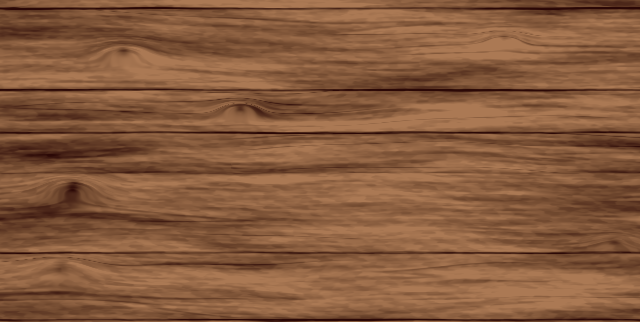
Give the GLSL for this texture, as a Shadertoy shader.

```glsl
const vec3 UMBER = vec3(0.23, 0.09, 0.06);
const vec3 WALNUT = vec3(0.435, 0.28, 0.18);
const vec3 HONEY = vec3(0.64, 0.45, 0.31);

// Plank joints: height, depth
const vec2 SEAMS[6] = vec2[6](
    vec2(0.974, 0.8), vec2(0.720, 0.85), vec2(0.588, 0.9),
    vec2(0.464, 0.25), vec2(0.215, 0.65), vec2(0.006, 0.9));

// Knots: centre, horizontal radius, grain lift
const vec4 KNOTS[6] = vec4[6](
    vec4(0.385, 0.840, 0.085, 0.045), vec4(1.565, 0.880, 0.070, 0.030),
    vec4(0.746, 0.663, 0.065, 0.045), vec4(0.228, 0.422, 0.095, 0.055),
    vec4(0.194, 0.172, 0.110, 0.035), vec4(1.910, 0.250, 0.080, 0.025));

// Dark heartwood stains: centre, radii
const vec4 STAINS[8] = vec4[8](
    vec4(0.26, 0.525, 0.26, 0.045), vec4(1.20, 0.190, 0.38, 0.022),
    vec4(1.87, 0.565, 0.20, 0.022), vec4(0.42, 0.735, 0.20, 0.014),
    vec4(0.84, 0.670, 0.14, 0.030), vec4(1.68, 0.660, 0.16, 0.022),
    vec4(0.18, 0.668, 0.25, 0.018), vec4(1.75, 0.995, 0.40, 0.016));

vec3 hash3(vec2 cell) {
    vec3 q = vec3(dot(cell, vec2(127.1, 311.7)),
                  dot(cell, vec2(269.5, 183.3)),
                  dot(cell, vec2(419.2, 371.9)));
    return fract(sin(q) * 4375.85);
}

// Smooth cellular noise: nearby feature points blend their random shades
float cellNoise(vec2 p) {
    vec2 base = floor(p);
    float shade = 0.0, total = 0.0;
    for (int j = -1; j <= 1; j++)
    for (int i = -1; i <= 1; i++) {
        vec2 cell = base + vec2(i, j);
        vec3 h = hash3(cell);
        vec2 d = cell + h.xy - p;
        float w = exp(-5.0 * dot(d, d));
        shade += w * h.z;
        total += w;
    }
    return shade / total;
}

float blob(vec2 p, vec2 centre, vec2 radii) {
    vec2 d = (p - centre) / radii;
    return exp(-dot(d, d));
}

float plankIndex(float y) {
    float index = 0.0;
    for (int i = 0; i < 6; i++) index += step(y, SEAMS[i].x);
    return index;
}

// Slow waves that bend the fibres of one plank
float grainWave(vec2 p, float plank) {
    return 0.014 * sin(2.1 * p.x + 2.3 * plank + 3.0 * p.y)
         + 0.005 * sin(5.3 * p.x + 1.7 * plank + 9.0 * p.y)
         + 0.002 * sin(13.0 * p.x + 21.0 * p.y);
}

// Returns grain lift in x and core darkness in y
vec2 knotField(vec2 p) {
    vec2 field = vec2(0.0);
    for (int i = 0; i < 6; i++) {
        vec4 k = KNOTS[i];
        field.x += k.w * blob(p, k.xy, k.z * vec2(1.0, 0.45));
        field.y += k.w * 11.0 * blob(p, k.xy, k.z * vec2(0.22, 0.17));
    }
    return field;
}

float stainField(vec2 p) {
    float stain = 0.0;
    for (int i = 0; i < 8; i++) stain += blob(p, STAINS[i].xy, STAINS[i].zw);
    return min(stain, 1.0);
}

// Sharp gap plus a soft shadow beside it
float seamField(vec2 p, float pixel) {
    float dark = 0.0;
    float y = p.y + 0.0008 * sin(9.0 * p.x) + 0.0005 * sin(23.0 * p.x);
    for (int i = 0; i < 6; i++) {
        float d = abs(y - SEAMS[i].x);
        float gap = 1.0 - smoothstep(0.0012, 0.0022 + pixel, d);
        float wear = 0.75 + 0.25 * sin(4.0 * p.x + float(i) * 2.0);
        dark += SEAMS[i].y * wear * (gap + 0.22 * exp(-d / 0.007));
    }
    return dark;
}

// Thin dark growth lines along a contour of the noise
float growthLines(vec2 g) {
    float ridge = abs(cellNoise(g * vec2(1.1, 34.0)) - 0.5);
    float presence = smoothstep(0.4, 0.65, cellNoise(g * vec2(1.6, 11.0) + 40.0));
    return (1.0 - smoothstep(0.0, 0.09, ridge)) * presence;
}

float woodTone(vec2 g) {
    float tone = 0.75;
    tone += 0.55 * (cellNoise(g * vec2(1.5, 13.0)) - 0.5);
    tone += 0.55 * (cellNoise(g * vec2(2.2, 48.0) + 17.0) - 0.5);
    tone += 0.40 * (cellNoise(g * vec2(7.0, 130.0) + 31.0) - 0.5);
    tone += 0.22 * (cellNoise(g * vec2(45.0, 170.0) + 53.0) - 0.5);
    return tone - 0.30 * growthLines(g);
}

vec3 woodColour(float tone) {
    vec3 low = mix(UMBER, WALNUT, clamp(tone * 2.0, -0.3, 1.0));
    return mix(low, HONEY, clamp(tone * 2.0 - 1.0, 0.0, 1.15));
}

void mainImage(out vec4 fragColor, in vec2 fragCoord) {
    vec2 uv = fragCoord / iResolution.xy;
    vec2 p = fragCoord / iResolution.y;
    float plank = plankIndex(p.y);
    vec2 knot = knotField(p);

    // Grain coordinates: along and across the fibres
    vec2 grain = p + vec2(plank * 3.7, plank * 0.43);
    grain.y += grainWave(p, plank) - knot.x;

    float tone = woodTone(grain);
    float fray = 0.4 + 1.2 * cellNoise(grain * vec2(5.0, 60.0) + 71.0);
    tone -= 0.38 * stainField(p + vec2(0.0, grainWave(p, plank) * 0.4)) * fray;
    tone -= knot.y;
    tone -= seamField(p, 1.0 / iResolution.y);

    // Darker towards the border
    vec2 c = (uv - vec2(0.53, 0.5)) * 2.0;
    tone += 0.10 - 0.20 * dot(c * c, vec2(0.75, 0.45));

    fragColor = vec4(woodColour(tone), 1.0);
}
```
